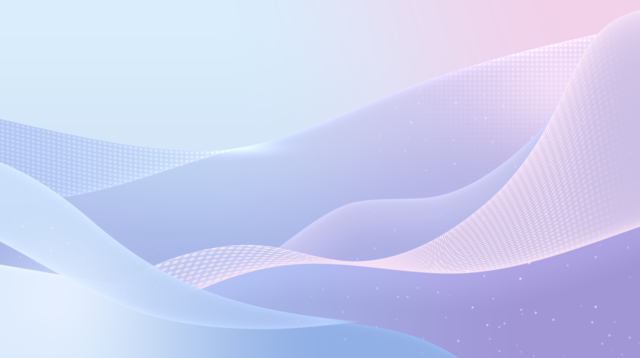
This background is drawn by a WebGL 1 fragment shader. Its source:

```glsl
precision highp float;
// Pastel sky behind translucent flowing sheets, dotted ribbons and drifting dust.
// Sheet edges are smooth Hermite curves y(x), layered back to front with gradient
// fills, lit rims and halftone dots.

#define SKY_BLUE vec3(0.85, 0.93, 0.99)
#define SKY_PINK vec3(0.95, 0.82, 0.92)
#define PERIWINKLE vec3(0.65, 0.71, 0.91)
#define LILAC vec3(0.80, 0.75, 0.90)
#define VIOLET vec3(0.63, 0.59, 0.84)
#define AZURE vec3(0.57, 0.69, 0.90)
#define BLUSH vec3(0.98, 0.89, 0.97)
#define RIBBON_ROWS 34.0
#define DOT_STRENGTH 0.38
#define DUST_STRENGTH 0.75

uniform vec2 u_resolution;
vec2 uv;
float px, aspect;

float hash(vec2 p) {
  return fract(sin(dot(p, vec2(127.1, 311.7))) * 43758.5);
}

// Cubic between knots (x, y, slope), extended linearly; returns (y, slope).
vec2 span(vec3 a, vec3 b) {
  float w = b.x - a.x;
  float cx = clamp(uv.x, a.x, b.x);
  float t = (cx - a.x) / w;
  float bend = 3.0 * (b.y - a.y) - w * (2.0 * a.z + b.z);
  float twist = 2.0 * (a.y - b.y) + w * (a.z + b.z);
  float y = a.y + t * (w * a.z + t * (bend + t * twist));
  float slope = a.z + t * (2.0 * bend + 3.0 * t * twist) / w;
  return vec2(y + slope * (uv.x - cx), slope);
}

vec2 path(vec3 a, vec3 b, vec3 c, vec3 d) {
  if (uv.x < b.x) return span(a, b);
  if (uv.x < c.x) return span(b, c);
  return span(c, d);
}

// Approximate distance below a curve, in canvas heights.
float below(vec2 curve) {
  return (curve.x - uv.y) / length(vec2(1.0, curve.y / aspect));
}

float fill(float d) { return smoothstep(-px, px, d); }
float rim(float d, float width) { return exp(-abs(d) / width); }
float ramp(float a, float b) { return smoothstep(a, b, uv.x); }

float glow(float x, float y, float w, float h) {
  vec2 d = (uv - vec2(x, y)) / vec2(w, h);
  return exp(-dot(d, d));
}

float halftone(vec2 g) {
  return smoothstep(0.5, 0.15, length(fract(g) - 0.5));
}

// One random speck per grid cell.
float dust(vec2 q) {
  vec2 cell = floor(q);
  vec2 center = 0.2 + 0.6 * vec2(hash(cell + 7.3), hash(cell + 19.1));
  float size = hash(cell + 3.7);
  return step(0.68, hash(cell)) * (0.3 + 0.7 * size);
}

float speck(vec2 q, float scale) {
  vec2 cell = floor(q * scale);
  vec2 center = 0.2 + 0.6 * vec2(hash(cell + 7.3), hash(cell + 19.1));
  float d = length(fract(q * scale) - center) / scale;
  return dust(q * scale) * fill(0.0012 + 0.0022 * hash(cell + 3.7) - d);
}

void main() {
  uv = gl_FragCoord.xy / u_resolution;
  px = 1.0 / u_resolution.y;
  aspect = u_resolution.x * px;
  vec2 q = uv * vec2(aspect, 1.0);
  float x = uv.x;

  // Sky
  vec3 color = mix(SKY_BLUE, vec3(0.83, 0.9, 0.97), smoothstep(0.95, 0.55, uv.y));
  color = mix(color, SKY_PINK, smoothstep(0.35, 0.95, x + 0.2 * (uv.y - 0.8)));

  // Back sheet, with a rosy light beside the fold
  vec2 ridge = path(vec3(0, 0.667, -0.4), vec3(0.33, 0.579, 0.05), vec3(0.586, 0.72, 0.74), vec3(0.94, 0.907, 0.38));
  float d = below(ridge), back = fill(d);
  vec3 sheet = mix(vec3(0.75, 0.82, 0.95), vec3(0.85, 0.79, 0.93), ramp(0.3, 0.85));
  vec3 depth = mix(PERIWINKLE, vec3(0.73, 0.71, 0.9), ramp(0.35, 0.85));
  sheet = mix(sheet, depth, smoothstep(0.0, 0.36, d));
  sheet = mix(sheet, BLUSH, 0.75 * glow(0.89, 0.76, 0.12, 0.17));
  sheet += 0.09 * rim(d, 0.012) * ramp(0.1, 0.4);
  sheet += 0.07 * halftone(q * 75.0) * ramp(0.6, 0.85) * rim(d, 0.12);
  color = mix(color, sheet, back);

  // Dotted wing on the left
  d = below(span(vec3(0.098, 0.449, 0.25), vec3(0.35, 0.574, 0.5)));
  vec3 wing = mix(vec3(0.69, 0.77, 0.94), vec3(0.79, 0.86, 0.97), ramp(0.0, 0.34));
  wing += 0.07 * halftone(vec2(x * 125.0, (uv.y - ridge.x) * 85.0)) + 0.05 * rim(d, 0.012);
  color = mix(color, wing, 0.8 * back * fill(-d) * ramp(0.42, 0.34));
  color += 0.1 * glow(0.38, 0.585, 0.06, 0.018) * back;

  // Middle hill
  d = below(path(vec3(0.42, 0.29, 1.2), vec3(0.56, 0.437, 0.3), vec3(0.664, 0.447, 0.15), vec3(0.86, 0.665, 1.9)));
  vec3 hill = mix(vec3(0.77, 0.77, 0.93), vec3(0.68, 0.69, 0.9), smoothstep(0.0, 0.16, d));
  color = mix(color, hill + 0.07 * rim(d, 0.012), fill(d) * ramp(0.38, 0.46));

  // Deep foreground under the ribbon
  vec2 hem = path(vec3(0.28, 0.165, 0.85), vec3(0.45, 0.26, 0.18), vec3(0.7, 0.236, -0.02), vec3(1, 0.367, 0.62));
  float h = below(hem);
  vec3 deep = mix(PERIWINKLE, VIOLET, ramp(0.35, 0.85));
  color = mix(color, deep + 0.05 * smoothstep(0.12, 0.0, h), fill(h));

  // Main ribbon: v runs from hem to top
  vec3 rise = vec3(0.755, 0.426, 1.5);
  vec2 top = path(vec3(0.2, 0.225, 0.9), vec3(0.39, 0.316, 0), vec3(0.56, 0.27, 0.05), rise);
  if (x > rise.x) top = path(rise, vec3(0.872, 0.709, 3.7), vec3(0.924, 0.884, 2.4), vec3(1, 0.972, 0.5));
  d = below(top);
  float v = (uv.y - hem.x) / max(top.x - hem.x, 0.004);
  vec3 ribbon = mix(vec3(0.74, 0.77, 0.94), LILAC, ramp(0.35, 0.62));
  ribbon = mix(ribbon, BLUSH, 0.85 * ramp(0.55, 0.95) * rim(d, 0.07));
  ribbon = mix(ribbon, BLUSH, 0.7 * rim(h, 0.014) + 0.25 * rim(h, 0.06));
  ribbon = mix(ribbon, BLUSH, 0.7 * glow(0.59, 0.265, 0.08, 0.05));
  float mesh = halftone(vec2(x * 120.0 + v * 6.0, v * RIBBON_ROWS)) * ramp(0.6, 0.7) * ramp(1.0, 0.84);
  mesh += 1.3 * halftone(vec2(x * 70.0 - v * 3.0, v * 9.0 + x * 20.0)) * ramp(0.53, 0.42);
  ribbon = mix(ribbon, vec3(1, 0.96, 1), DOT_STRENGTH * mesh + 0.4 * rim(d, 0.006));
  color = mix(color, ribbon, fill(d) * fill(-h));

  // Blue pool along the bottom
  d = below(span(vec3(0.52, 0.105, -0.3), vec3(0.716, 0, -1.2)));
  vec3 pool = mix(vec3(0.86, 0.92, 0.99), AZURE, ramp(0.08, 0.52));
  color = mix(color, pool + 0.05 * rim(d, 0.008), fill(d));

  // Front veil on the left
  d = below(path(vec3(0, 0.547, -0.7), vec3(0.143, 0.384, -1.55), vec3(0.3, 0.203, -0.75), vec3(0.573, 0.1, -0.15)));
  h = below(path(vec3(0, 0.326, -0.95), vec3(0.195, 0.144, -0.72), vec3(0.4, 0.081, -0.04), vec3(0.573, 0.102, 0.15)));
  vec3 veil = mix(vec3(0.8, 0.88, 0.98), vec3(0.67, 0.76, 0.94), ramp(0.05, 0.48));
  veil += 0.06 * rim(d, 0.012) + 0.07 * rim(h, 0.012);
  color = mix(color, veil, 0.93 * fill(d) * fill(-h) * ramp(0.58, 0.5));
  color = mix(color, vec3(0.93, 0.95, 1), 0.5 * glow(0.09, 0.17, 0.09, 0.14));

  // Dust, densest at the lower right
  float spread = glow(0.8, 0.17, 0.25, 0.2) + 0.6 * glow(0.1, 0.3, 0.13, 0.13) + 0.5 * glow(0.75, 0.65, 0.2, 0.15);
  for (int i = 0; i < 2; i++) {
    float layer = float(i);
    color += DUST_STRENGTH * spread * speck(q + layer * 3.1, 14.0 + 9.0 * layer) * (1.0 - color);
  }
  gl_FragColor = vec4(clamp(color, 0.0, 1.0), 1.0);
}
```
